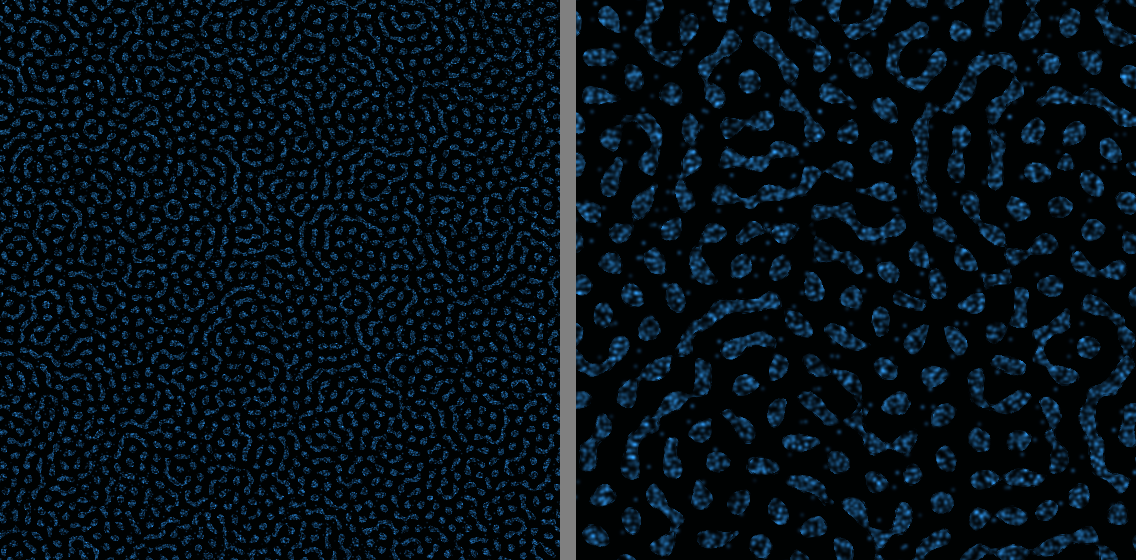
Left: the whole. Right: its middle third, enlarged.
Write a Shadertoy shader that draws this pattern.

```glsl
// Fine blue grains gathered into small spots and short worms on black.
// Random plane waves of one wavelength form the spots; their local shape
// sets the chance that each cell of a fine jittered grid holds a grain.

const float TAU = 6.2831853;

const int   WAVES        = 28;     // plane waves in the spot field
const float WAVE_COUNT   = 46.0;   // wavelengths across the canvas
const float WAVE_SPREAD  = 0.14;   // relative variation of wavelength
const float ROUNDNESS    = 0.8;    // pinches worms into separate spots
const float EVENNESS     = 0.6;    // lower gives more uniform spots
const float SPOT_EDGE    = 0.06;   // field level where grains begin
const float SPOT_CORE    = 0.52;   // field level of full grain density

const float GRAIN_CELLS  = 512.0;  // grain cells across the canvas
const float GRAIN_CHANCE = 0.65;   // share of filled cells in a spot core
const float GRAIN_SIZE   = 0.5;    // grain radius in cells
const float STRAY_CHANCE = 0.006;  // lone grains between the spots
const float GRAIN_DIM    = 0.06;
const float GRAIN_BRIGHT = 0.46;

const vec3 BACKGROUND  = vec3(0.0, 0.006, 0.009);
const vec3 BLUE_BOTTOM = vec3(0.19, 0.62, 1.0);
const vec3 BLUE_TOP    = vec3(0.22, 0.65, 0.99);

float hash(vec2 p) {
    return fract(sin(dot(p, vec2(127.1, 311.7))) * 43758.5453);
}

// Density of grains, 0 in the gaps to 1 in the core of a spot.
float spotDensity(vec2 p) {
    float height = 0.0;
    vec2 slope = vec2(0.0);
    vec3 bend = vec3(0.0);  // second derivatives xx, yy, xy

    for (int i = 0; i < WAVES; i++) {
        float n = float(i);
        float angle = 0.5 * TAU * (n + hash(vec2(n, 1.3))) / float(WAVES);
        float stretch = 1.0 + WAVE_SPREAD * (hash(vec2(n, 5.7)) - 0.5);
        vec2 dir = vec2(cos(angle), sin(angle));
        float phase = TAU * (WAVE_COUNT * stretch * dot(p, dir) + hash(vec2(n, 9.1)));
        float wave = cos(phase);
        height += wave;
        slope -= dir * sin(phase);
        bend -= wave * vec3(dir * dir, dir.x * dir.y);
    }

    float unit = sqrt(2.0 / float(WAVES));
    height *= unit;
    slope *= unit;
    bend *= unit;

    // Curvature is positive on round peaks and negative on the necks.
    float curvature = bend.x * bend.y - bend.z * bend.z;
    float energy = height * height + dot(slope, slope) + EVENNESS;
    float shape = (height + ROUNDNESS * curvature) / sqrt(energy);
    return smoothstep(SPOT_EDGE, SPOT_CORE, shape);
}

// Summed light of the soft grains in the nearby cells.
float grainLight(vec2 p, float density) {
    vec2 q = p * GRAIN_CELLS;
    vec2 cell = floor(q);
    float chance = mix(STRAY_CHANCE, GRAIN_CHANCE, density);

    // Widen grains on small canvases and keep their total light.
    float pixel = GRAIN_CELLS / min(iResolution.x, iResolution.y);
    float radius = clamp(0.5 * pixel, GRAIN_SIZE, 0.8);
    float gain = GRAIN_SIZE * GRAIN_SIZE / (radius * radius);

    float light = 0.0;
    for (int y = -1; y <= 1; y++) {
        for (int x = -1; x <= 1; x++) {
            vec2 id = cell + vec2(x, y);
            vec2 jitter = vec2(hash(id + 17.3), hash(id + 41.9));
            vec2 offset = q - id - jitter;
            float filled = step(hash(id), chance);
            float brightness = mix(GRAIN_DIM, GRAIN_BRIGHT, hash(id + 73.1));
            float falloff = exp(-0.5 * dot(offset, offset) / (radius * radius));
            light += filled * brightness * falloff;
        }
    }
    return light * gain;
}

void mainImage(out vec4 fragColor, in vec2 fragCoord) {
    vec2 p = fragCoord / min(iResolution.x, iResolution.y);
    float light = grainLight(p, spotDensity(p));
    vec3 blue = mix(BLUE_BOTTOM, BLUE_TOP, fragCoord.y / iResolution.y);
    fragColor = vec4(BACKGROUND + blue * light, 1.0);
}
```
